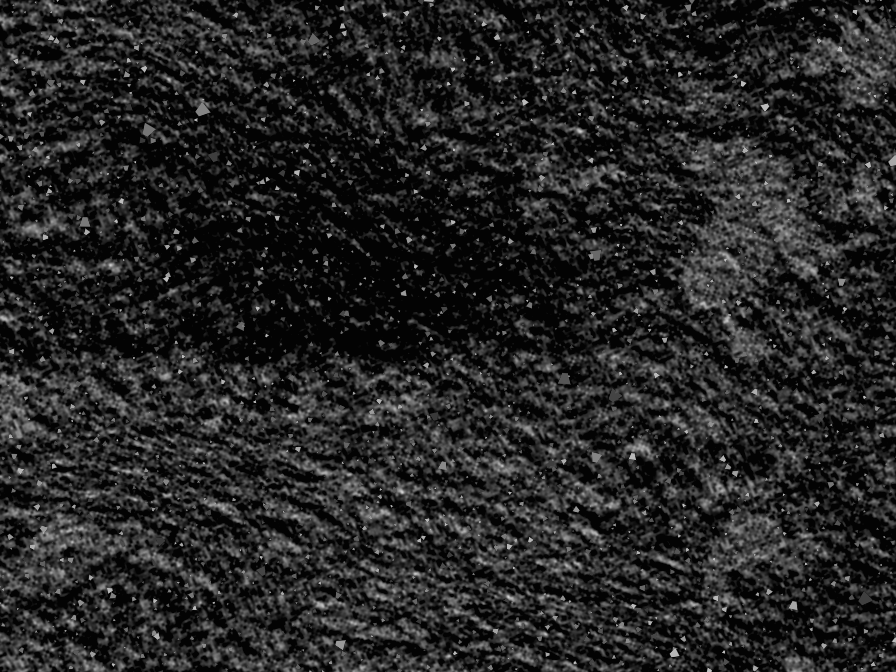
Write a Shadertoy shader that draws this texture.

```glsl
// Dark, rough stone with a lit lower slab, a black hollow and worn pale patches.
// Broad tone regions are summed with side-lit noise relief, fine grain and
// scattered angular mineral flecks.

#define RELIEF 0.50         // strength of the side-lit bumps
#define GRAIN 0.40          // strength of the finest noise
#define GRAIN_SCALE 235.0   // grains per canvas height
#define SLANT -0.50         // direction of the ridges, in radians
#define SEAM_Y 0.462        // height of the edge between the slabs
#define COLUMN_X 0.775      // left edge of the worn right column
#define UPPER_TONE 0.118
#define LOWER_TONE 0.172
#define PATCH_TONE 0.17     // lightening by worn patches

float hash(vec2 p) {
    vec3 q = fract(p.xyx * 0.1031);
    q += dot(q, q.yzx + 33.33);
    return fract((q.x + q.y) * q.z);
}

float noise(vec2 p) {
    vec2 i = floor(p), f = fract(p);
    f = f * f * (3.0 - 2.0 * f);
    return mix(mix(hash(i), hash(i + vec2(1, 0)), f.x),
               mix(hash(i + vec2(0, 1)), hash(i + vec2(1, 1)), f.x), f.y);
}

mat2 rotation(float a) {
    return mat2(cos(a), -sin(a), sin(a), cos(a));
}

float fbm(vec2 p) {
    float sum = 0.0, total = 0.0, weight = 1.0;
    for (int i = 0; i < 5; i++) {
        sum += weight * noise(p);
        total += weight;
        weight *= 0.62;
        p = rotation(0.6) * p * 2.03 + 17.3;
    }
    return sum / total;
}

// Bumps stretched along x, from ridges down to pebbles
float height(vec2 p) {
    p.x *= 0.68;
    return 1.0 * noise(p * 42.0) + 0.65 * noise(p * 88.0 + 5.7)
         + 0.42 * noise(p * 175.0 + 31.1);
}

// Brightness of sparse angular chips, at most one per cell
float flecks(vec2 p, float scale, float share, vec2 size) {
    p *= scale;
    float edge = 0.7 * scale / iResolution.y;
    float bright = 0.0;
    for (int y = -1; y <= 1; y++)
    for (int x = -1; x <= 1; x++) {
        vec2 cell = floor(p) + vec2(x, y);
        if (hash(cell + 71.0) > share) continue;
        vec2 centre = cell + vec2(hash(cell + 13.0), hash(cell + 29.0));
        vec2 d = rotation(6.28 * hash(cell + 43.0)) * (p - centre);
        float radius = mix(size.x, size.y, pow(hash(cell + 57.0), 2.0));
        float dist = max(abs(d.x) * 1.2 + 0.4 * d.y, abs(d.y)) - radius;
        float shine = mix(0.22, 0.75, pow(hash(cell + 91.0), 1.6));
        bright = max(bright, shine * (1.0 - smoothstep(-edge, edge, dist)));
    }
    return bright;
}

// Soft-edged oval, 1 at its centre
float blob(vec2 uv, vec2 centre, vec2 size) {
    vec2 d = (uv - centre) / size;
    return exp(-dot(d, d));
}

void mainImage(out vec4 fragColor, in vec2 fragCoord) {
    vec2 uv = fragCoord / iResolution.xy;
    vec2 p = fragCoord / iResolution.y;
    vec2 warp = vec2(noise(p * 5.0), noise(p * 5.0 + 40.0)) - 0.5;

    // Slabs, hollow and column
    float seam = SEAM_Y + 0.02 * smoothstep(0.3, 0.55, uv.x)
               + 0.03 * (fbm(p * 9.0 + 3.0) - 0.5);
    float blur = mix(0.008, 0.06, smoothstep(0.35, 0.75, uv.x));
    float upper = smoothstep(-blur, blur, uv.y - seam);
    float column = smoothstep(-0.012, 0.012, uv.x - COLUMN_X + 0.04 * warp.x);
    float tone = mix(LOWER_TONE, UPPER_TONE, upper);
    tone -= upper * 0.15 * blob(uv, vec2(0.41, 0.59), vec2(0.20, 0.16));
    tone -= upper * 0.07 * exp(-max(uv.y - seam, 0.0) / 0.07) * (1.0 - column);
    tone -= 0.035 * column;
    tone += 0.22 * (fbm(p * 4.0 + 60.0) - 0.5);

    // Worn patches, dense in the column and along the left side
    float wear = 0.72 * column
               + 1.1 * blob(uv, vec2(0.03, 0.30), vec2(0.11, 0.17))
               + 0.6 * blob(uv, vec2(0.0, 0.78), vec2(0.06, 0.22))
               + 0.5 * blob(uv, vec2(0.42, 0.39), vec2(0.08, 0.06))
               + 0.4 * blob(uv, vec2(0.17, 0.22), vec2(0.06, 0.10));
    float limit = mix(0.74, 0.49, min(wear, 1.0));
    float worn = smoothstep(limit - 0.03, limit + 0.06, fbm(p * 10.0 + 8.0));
    tone += PATCH_TONE * worn;

    // Side-lit relief and dark crevices along the slant
    vec2 ridge = rotation(SLANT) * (p + 0.09 * warp);
    vec2 light = vec2(-0.0012, 0.0038);
    float relief = height(ridge + light) - height(ridge - light);
    float crack = 1.0 - smoothstep(0.0, 0.09, abs(fbm(ridge * vec2(9, 17)) - 0.48));
    tone -= 0.07 * crack * (1.0 - worn);
    tone -= RELIEF * relief * mix(1.0, 0.6, worn);

    // Fine grain, then flecks on top
    tone += GRAIN * (noise(rotation(0.4) * p * GRAIN_SCALE) - 0.5);
    tone = max(tone, 0.012) + 0.25 * pow(max(tone - 0.15, 0.0), 2.0);
    tone = max(tone, flecks(p, 78.0, 0.27, vec2(0.10, 0.32)));
    tone = max(tone, flecks(p + 4.0, 24.0, 0.09, vec2(0.08, 0.21)));
    fragColor = vec4(vec3(min(tone, 0.9)), 1.0);
}
```
